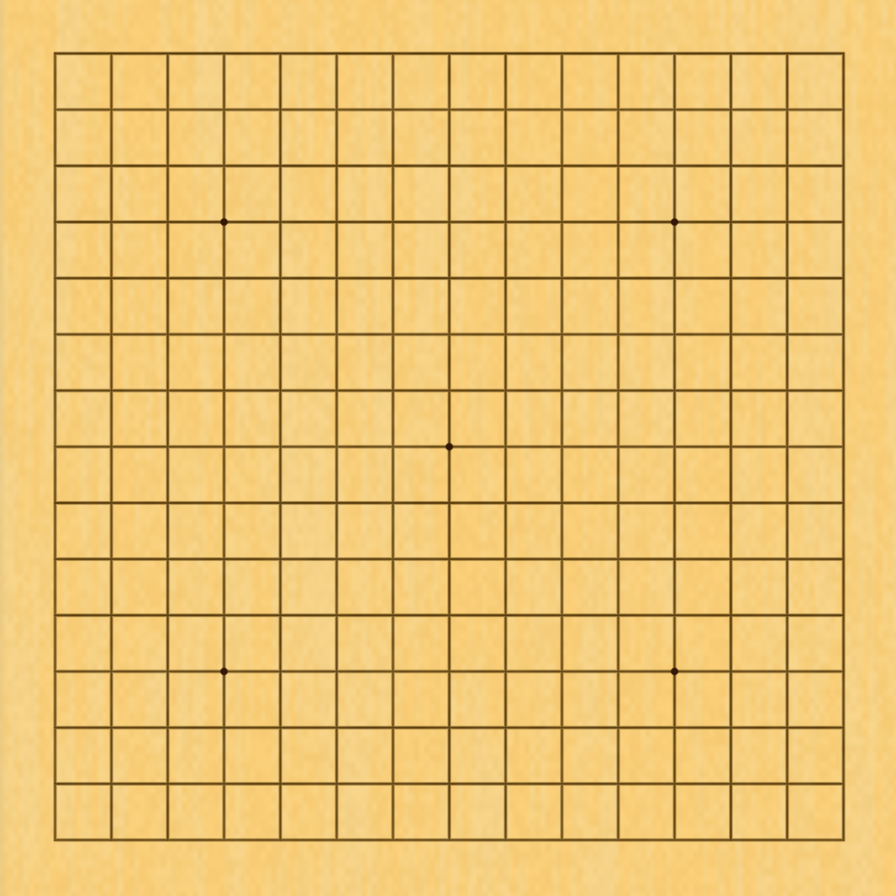
Reproduce this pattern procedurally as a Shadertoy shader.

```glsl
// Draws a wooden go board: a 14 by 14 cell grid with five star points on fine vertical grain.

float hash(vec2 p) {
    return fract(sin(dot(p, vec2(127.1, 311.7))) * 43758.5453);
}

float noise(vec2 p) {
    vec2 i = floor(p), f = fract(p);
    f = f * f * (3.0 - 2.0 * f);
    return mix(mix(hash(i), hash(i + vec2(1, 0)), f.x),
               mix(hash(i + vec2(0, 1)), hash(i + vec2(1, 1)), f.x), f.y);
}

// Long vertical fibres, broad bands and a faint mottling
vec3 woodColor(vec2 uv) {
    float fibre = noise(uv * vec2(150.0, 9.0));
    float band = noise(uv * vec2(38.0, 2.5) + 17.0);
    float mottle = noise(uv * vec2(170.0, 110.0) + 41.0);
    float grain = 0.5 * fibre + 0.3 * band + 0.2 * mottle;
    vec3 wood = mix(vec3(0.975, 0.805, 0.465), vec3(0.96, 0.825, 0.53),
                    smoothstep(0.3, 0.75, grain));
    wood += 0.025 * (mottle - 0.5);
    // Paler, greyer wood along the left edge
    return mix(wood, vec3(0.87, 0.78, 0.55), 0.5 * smoothstep(0.008, 0.0, uv.x));
}

// Ink of the nearest line on one axis; each line is pressed a little differently
float lineInk(float dist, float index, float axis, float along, float pixel) {
    float press = mix(0.82, 1.0, hash(vec2(index, axis)));
    press *= 0.93 + 0.07 * noise(vec2(along * 60.0, index + 30.0 * axis));
    return press * smoothstep(0.0022 + 0.7 * pixel, 0.0, dist);
}

void mainImage(out vec4 fragColor, in vec2 fragCoord) {
    vec2 uv = fragCoord / iResolution.xy;
    float pixel = 1.0 / min(iResolution.x, iResolution.y);

    // Grid coordinates: lines lie on the integers 0 to 14
    vec2 corner = vec2(0.0615, 0.0625), pitch = vec2(0.06285, 0.0627);
    vec2 grid = (uv - corner) / pitch;
    vec2 nearest = clamp(floor(grid + 0.5), 0.0, 14.0);
    vec2 dist = abs(grid - nearest) * pitch;

    // Lines stop at the outer frame
    vec2 outside = max(abs(grid - 7.0) - 7.0, 0.0) * pitch;
    vec2 inside = 1.0 - smoothstep(0.0005, 0.001 + pixel, outside);
    float ink = max(lineInk(dist.x, nearest.x, 0.0, uv.y, pixel) * inside.y,
                    lineInk(dist.y, nearest.y, 1.0, uv.x, pixel) * inside.x);

    vec3 color = mix(woodColor(uv), vec3(0.30, 0.19, 0.01), ink);

    // Star points at the centre and four lines in from each corner
    vec2 offset = abs(nearest - 7.0);
    bool isStar = offset == vec2(0.0) || offset == vec2(4.0);
    float star = smoothstep(0.0045 + pixel, 0.0045 - pixel, length(dist + 0.0003));
    if (isStar) color = mix(color, vec3(0.20, 0.10, 0.02), star);

    fragColor = vec4(color, 1.0);
}
```
